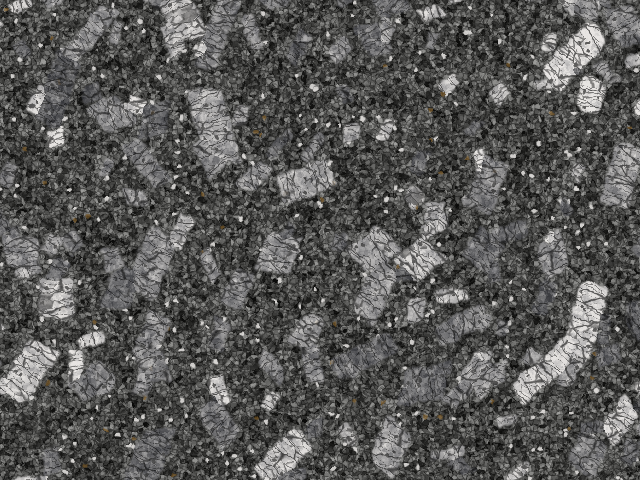
Write a WebGL 1 fragment shader that draws this texture.

```glsl
precision highp float;
// Polished porphyry: pale cracked feldspar laths scattered in a dark, fine-grained groundmass.

uniform vec2 u_resolution;

#define GRAIN_DENSITY 105.0   // groundmass grains per canvas height
#define FLECK_DENSITY 78.0    // cells that may hold a bright fleck
#define FLECK_SHARE 0.045
#define LARGE_CELL 0.14       // spacing of the large laths
#define SMALL_CELL 0.068      // spacing of the small laths
#define LARGE_SHARE 0.68
#define SMALL_SHARE 0.30
#define LEAN 0.40             // usual tilt from the vertical, in radians
#define RAGGED 0.0045         // roughness of the lath outlines
#define CRACK_DEPTH 0.60

const vec3 SOOT = vec3(0.04, 0.04, 0.035);
const vec3 ASH = vec3(0.62, 0.62, 0.61);
const vec3 SLATE = vec3(0.28, 0.285, 0.31);
const vec3 CHALK = vec3(0.91, 0.90, 0.89);
const vec3 RUST = vec3(0.52, 0.37, 0.14);

vec2 hash2(vec2 p) {
  vec3 q = fract(p.xyx * vec3(0.1031, 0.1030, 0.0973));
  q += dot(q, q.yzx + 33.33);
  return fract((q.xx + q.yz) * q.zy);
}

// Layered, bent sines: a smooth irregular field around zero.
float waves(vec2 p) {
  float sum = 0.0, amp = 0.5;
  for (int i = 0; i < 4; i++) {
    sum += amp * sin(p.x + 1.3 * sin(p.y));
    p = mat2(0.8, -0.6, 0.6, 0.8) * p.yx * 1.8 + 2.3;
    amp *= 0.6;
  }
  return sum;
}

// Cellular noise: x = distance to seed, y = gap to the next cell, z = cell value.
vec3 cells(vec2 p) {
  vec2 base = floor(p);
  float near = 8.0, second = 8.0, value = 0.0;
  for (int j = -1; j <= 1; j++)
    for (int i = -1; i <= 1; i++) {
      vec2 cell = base + vec2(i, j);
      float d = length(cell + hash2(cell) - p);
      if (d < near) {
        second = near;
        near = d;
        value = hash2(cell + 19.7).x;
      } else second = min(second, d);
    }
  return vec3(near, second - near, value);
}

// Nearest lath of one layer: x = signed distance, y = brightness, zw = lath coordinates.
vec4 laths(vec2 p, float size, float share, float seed) {
  vec2 g = p / size + seed;
  vec2 base = floor(g);
  vec4 best = vec4(1.0, 0.0, 0.0, 0.0);
  for (int j = -1; j <= 1; j++)
    for (int i = -1; i <= 1; i++) {
      vec2 cell = base + vec2(i, j);
      vec2 place = hash2(cell), form = hash2(cell + 31.7);
      vec2 look = hash2(cell + 73.1), pick = hash2(cell + 117.3);
      if (pick.x > share) continue;
      vec2 q = g - cell - 0.5 - 0.75 * (place - 0.5);
      float turn = 2.0 * look.y - 1.0;
      float angle = LEAN + 1.25 * turn * abs(turn);
      float c = cos(angle), s = sin(angle);
      vec2 local = vec2(c * q.x - s * q.y, s * q.x + c * q.y);
      vec2 slanted = local + vec2(0.0, local.x * (pick.y - 0.5) * 0.9);
      vec2 halfSize = vec2(mix(0.14, 0.27, form.x), mix(0.25, 0.58, form.y * form.y));
      float corner = 0.03 + 0.08 * place.x;
      vec2 e = abs(slanted) - halfSize + corner;
      float d = length(max(e, 0.0)) + min(max(e.x, e.y), 0.0) - corner;
      if (d * size < best.x) best = vec4(d * size, look.x, local * size);
    }
  return best;
}

void main() {
  vec2 p = gl_FragCoord.xy / u_resolution.y;
  float pixel = 1.0 / u_resolution.y;

  // Groundmass: two sizes of angular grains with dark seams.
  vec2 bent = p + 0.003 * vec2(waves(p * 160.0), waves(p.yx * 150.0 + 4.0));
  vec3 coarse = cells(bent * GRAIN_DENSITY);
  vec3 fine = cells(bent * GRAIN_DENSITY * 1.8 + 9.0);
  float grain = mix(coarse.z, fine.z, 0.42);
  float seam = mix(0.55, 1.0, smoothstep(0.0, 0.4, coarse.y));
  float patches = 0.05 * waves(p * 17.0);
  vec3 color = mix(SOOT, ASH, clamp((grain + patches) * seam, 0.0, 1.0));

  // Sparse bright flecks and a few rusty stains.
  vec3 fleck = cells(bent * FLECK_DENSITY + 41.0);
  float spot = 1.0 - smoothstep(0.22, 0.48, fleck.x);
  color = mix(color, CHALK, 0.85 * spot * step(1.0 - FLECK_SHARE, fleck.z));
  color = mix(color, RUST, 0.6 * spot * step(fleck.z, 0.006));

  // Laths: the two layers joined, with ragged outlines.
  vec4 large = laths(p, LARGE_CELL, LARGE_SHARE, 5.0);
  vec4 small = laths(p, SMALL_CELL, SMALL_SHARE, 60.0);
  vec4 lath = small;
  if (large.x < small.x) lath = large;
  float edge = lath.x + RAGGED * (waves(p * 85.0) + 1.3 * (grain - 0.5));
  float cover = 1.0 - smoothstep(-0.0012 - pixel, 0.0008 + pixel, edge);

  // Mottled feldspar, cut by cracks that run mostly across each lath.
  vec2 along = lath.zw + 0.003 * vec2(waves(p * 110.0), waves(p * 130.0 + 7.0));
  vec3 shortCrack = cells(along * vec2(30.0, 92.0) + lath.y * 50.0 + 20.0);
  vec3 longCrack = cells(along * vec2(11.0, 34.0) + lath.y * 90.0 + 20.0);
  float tone = mix(0.22, 0.98, lath.y) + 0.16 * waves(p * 75.0 + lath.y * 30.0);
  tone += 0.42 * (grain - 0.5) + 0.14 * (shortCrack.z - 0.5);
  float shortCut = (1.0 - smoothstep(0.02, 0.22, shortCrack.y)) * step(0.35, shortCrack.z);
  float longCut = 1.0 - smoothstep(0.01, 0.09, longCrack.y);
  float pit = step(0.93, coarse.z) * (1.0 - smoothstep(0.3, 0.55, coarse.x));
  vec3 feldspar = mix(SLATE, CHALK, clamp(tone, 0.0, 1.0));
  feldspar *= 1.0 - CRACK_DEPTH * max(max(0.75 * shortCut, longCut), pit);

  // Duller laths let more of the groundmass show through.
  color = mix(color, feldspar, cover * mix(0.68, 1.0, lath.y));
  gl_FragColor = vec4(color, 1.0);
}
```
